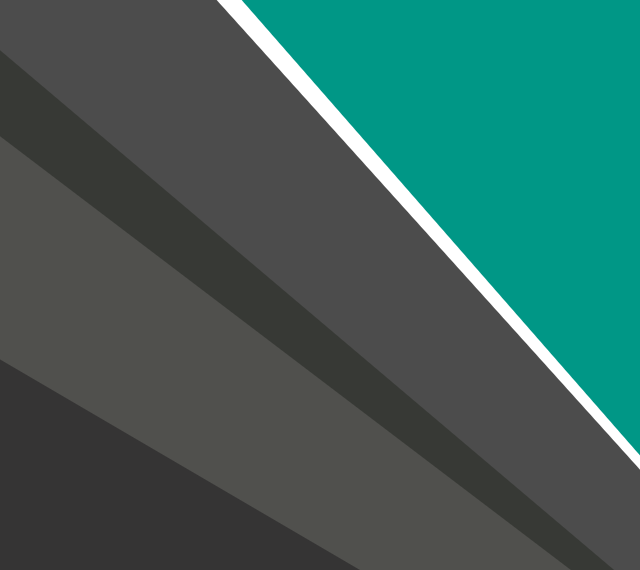
This background is drawn by a Shadertoy shader. Its source:

```glsl
#define TEAL vec3(0.0, 0.592, 0.525)
#define STRIPE vec3(1.0)
#define SLATE vec3(0.298)
#define SHADOW vec3(0.216, 0.224, 0.208)
#define OLIVE_GREY vec3(0.314, 0.314, 0.302)
#define CORNER vec3(0.208, 0.204, 0.204)
#define EDGE_PIXELS 1.0

// Coverage of the half-plane above the line from start to end (canvas fractions)
float above(vec2 pixel, vec2 start, vec2 end) {
    vec2 origin = start * iResolution.xy;
    vec2 along = normalize(end * iResolution.xy - origin);
    vec2 offset = pixel - origin;
    float signedDistance = along.x * offset.y - along.y * offset.x;
    return clamp(signedDistance / EDGE_PIXELS + 0.5, 0.0, 1.0);
}

void mainImage(out vec4 fragColor, in vec2 fragCoord) {
    // Fan of grey panels, from the lower left corner upward
    vec3 color = CORNER;
    color = mix(color, OLIVE_GREY, above(fragCoord, vec2(0.0, 0.3695), vec2(0.5625, 0.0)));
    color = mix(color, SHADOW, above(fragCoord, vec2(0.0, 0.761), vec2(0.892, 0.0)));
    color = mix(color, SLATE, above(fragCoord, vec2(0.0, 0.912), vec2(0.9596, 0.0)));

    // Tapering white stripe and teal corner
    color = mix(color, STRIPE, above(fragCoord, vec2(0.3385, 1.0), vec2(1.0, 0.176)));
    color = mix(color, TEAL, above(fragCoord, vec2(0.3776, 1.0), vec2(1.0, 0.201)));

    fragColor = vec4(color, 1.0);
}
```
